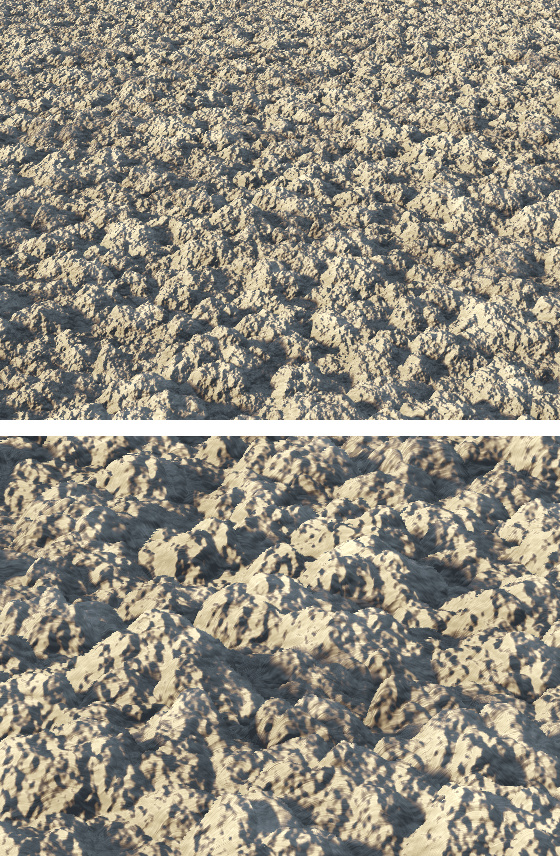
Top, the full canvas; bottom, a detail of the centre.
A WebGL 2 fragment shader for this texture:

```glsl
#version 300 es
precision highp float;
// Ploughed field of dry clods under a low warm sun, seen in perspective.

#define HORIZON 1.25                    // horizon height, in canvas heights
#define FOCAL 1.8                       // view depth per canvas height
#define CLOD_FREQ 8.8                   // large clods per ground unit
#define CLOD_HEIGHT 0.62                // clod height relative to its radius
#define ROUGHNESS 0.40                  // strength of the crumbly surface
#define SUN_DIR vec3(-0.82, 0.29, -0.22)
#define SUN_GAIN 1.50
#define SUN_COLOR vec3(0.60, 0.51, 0.34)
#define DEEP_SHADE vec3(0.165, 0.19, 0.21)
#define SKY_SHADE vec3(0.47, 0.52, 0.555)

const float TOP = 0.14;                 // bounds of the terrain height
const float BOTTOM = -0.08;
const mat2 TURN = mat2(0.8, 0.6, -0.6, 0.8);

uniform vec2 u_resolution;
out vec4 fragColor;

vec3 hash3(vec2 p) {
    vec3 q = fract(p.xyx * vec3(0.1031, 0.1030, 0.0973));
    q += dot(q, q.yxz + 33.33);
    return fract((q.xxy + q.yzz) * q.zyx);
}

float cornerGradient(vec2 cell, vec2 offset) {
    return dot(hash3(cell).xy * 2.0 - 1.0, offset);
}

float gradientNoise(vec2 p) {
    vec2 i = floor(p), f = p - i;
    vec2 u = f * f * f * (f * (f * 6.0 - 15.0) + 10.0);
    vec2 e = vec2(1.0, 0.0);
    return 1.4 * mix(
        mix(cornerGradient(i, f), cornerGradient(i + e, f - e), u.x),
        mix(cornerGradient(i + e.yx, f - e.yx), cornerGradient(i + 1.0, f - 1.0), u.x), u.y);
}

// Tilted mounds of random size, one per grid cell
float clods(vec2 p, float freq) {
    vec2 q = p * freq, base = floor(q - 0.5);
    float top = 0.0;
    for (int i = 0; i < 4; i++) {
        vec2 cell = base + vec2(i & 1, i >> 1);
        vec3 rnd = hash3(cell + floor(freq * 7.0));
        float radius = mix(0.26, 0.70, rnd.z);
        vec2 d = (q - cell - 0.5 - 0.5 * (rnd.xy - 0.5)) / radius;
        float r2 = dot(d, d);
        float mound = max(0.0, 1.0 - r2) * (1.0 + 0.5 * r2);
        top = max(top, radius * mound * (1.0 + 0.9 * dot(d, rnd.yx - 0.5)));
    }
    return top / freq;
}

// Broad swells, drawn out along the furrows
float swells(vec2 p) {
    return 0.044 * gradientNoise(p * vec2(1.4, 3.4) + 4.0)
         + 0.028 * gradientNoise(p * vec2(4.0, 7.0) + 19.0);
}

// Three sizes of clods, wider than deep, with crooked outlines
float lumps(vec2 p) {
    vec2 warp = vec2(gradientNoise(p * 19.0), gradientNoise(p * 19.0 + 57.0));
    vec2 q = TURN * ((p + 0.017 * warp) * vec2(0.80, 1.15));
    float big = clods(q, CLOD_FREQ);
    float mid = clods(TURN * q, CLOD_FREQ * 2.2);
    float small = clods(q.yx, CLOD_FREQ * 4.6);
    return CLOD_HEIGHT * (big + 0.8 * mid + 0.55 * small) + 0.009 * warp.x - 0.012;
}

float terrain(vec2 p) { return swells(p) + lumps(p); }

// Fine crumbs, faded out where they are smaller than the footprint
float crumbs(vec2 p, float footprint) {
    float sum = 0.0, freq = 46.0;
    for (int i = 0; i < 4; i++) {
        float fade = 1.0 - smoothstep(0.25, 0.8, freq * footprint);
        sum += fade * gradientNoise(p * freq + float(i) * 13.0) / freq;
        p = TURN * p;
        freq *= 1.9;
    }
    return ROUGHNESS * sum;
}

float sunShadow(vec3 pos, vec3 sun) {
    float block = -1.0;
    for (int i = 1; i <= 11; i++) {
        float s = 0.006 + 0.0020 * float(i * i);
        vec3 q = pos + sun * s;
        block = max(block, (terrain(q.xz) - q.y) / s);
    }
    return 1.0 - smoothstep(-0.10, 0.12, block);
}

vec3 fieldColor(vec2 uv) {
    vec3 eye = vec3(31.0, 1.0, 17.0);
    vec3 ray = vec3(uv.x, uv.y - HORIZON, FOCAL);

    // March through the terrain slab, then refine the hit
    float near = (1.0 - TOP) / -ray.y, far = (1.0 - BOTTOM) / -ray.y;
    float stepSize = (far - near) / 60.0, t = near;
    for (int i = 0; i < 60; i++) {
        vec3 q = eye + ray * t;
        if (q.y < terrain(q.xz)) break;
        t += stepSize;
    }
    for (int i = 0; i < 6; i++) {
        stepSize *= 0.5;
        vec3 q = eye + ray * t;
        t += q.y < terrain(q.xz) ? -stepSize : stepSize;
    }
    vec2 p = (eye + ray * t).xz;

    // Normal of the clods, then crumbs wrapped over their sides
    float eps = 0.0018 * t, h = terrain(p);
    vec2 ex = vec2(eps, 0.0), ez = ex.yx;
    vec3 normal = normalize(vec3(h - terrain(p + ex), eps, h - terrain(p + ez)));
    vec2 skin = p + vec2(0.0, h);
    float c = crumbs(skin, eps);
    vec2 slope = (vec2(crumbs(skin + ex, eps), crumbs(skin + ez, eps)) - c) / eps;
    normal = normalize(normal - vec3(slope.x, slope.y * (1.0 - normal.y), slope.y * normal.y));
    float grain = gradientNoise(skin * 110.0 / max(t, 0.8));

    // Warm sunlight, brown where it only grazes
    vec3 sun = normalize(SUN_DIR);
    float light = SUN_GAIN * max(dot(normal, sun), 0.0) * sunShadow(vec3(p.x, h + 0.002, p.y), sun);
    float patches = 1.0 + 0.7 * gradientNoise(p * vec2(2.2, 4.0)) + 0.3 * grain;
    light = min(light * patches, 1.03);
    vec3 warm = SUN_COLOR * pow(vec3(light), vec3(0.85, 1.15, 1.5));

    // Blue skylight, weaker in the hollows
    float sky = 0.05 + 6.5 * lumps(p) + 0.46 * normal.y + 0.25 * (grain + gradientNoise(p * 17.0));
    return mix(DEEP_SHADE, SKY_SHADE, clamp(sky, 0.0, 1.0)) + warm;
}

void main() {
    vec3 color = vec3(0.0);
    for (int i = 0; i < 2; i++) {
        vec2 pixel = gl_FragCoord.xy + (float(i) - 0.5) * vec2(0.5, 0.4);
        color += 0.5 * fieldColor((pixel - vec2(0.5 * u_resolution.x, 0.0)) / u_resolution.y);
    }
    fragColor = vec4(clamp(color, 0.0, 1.0), 1.0);
}
```
